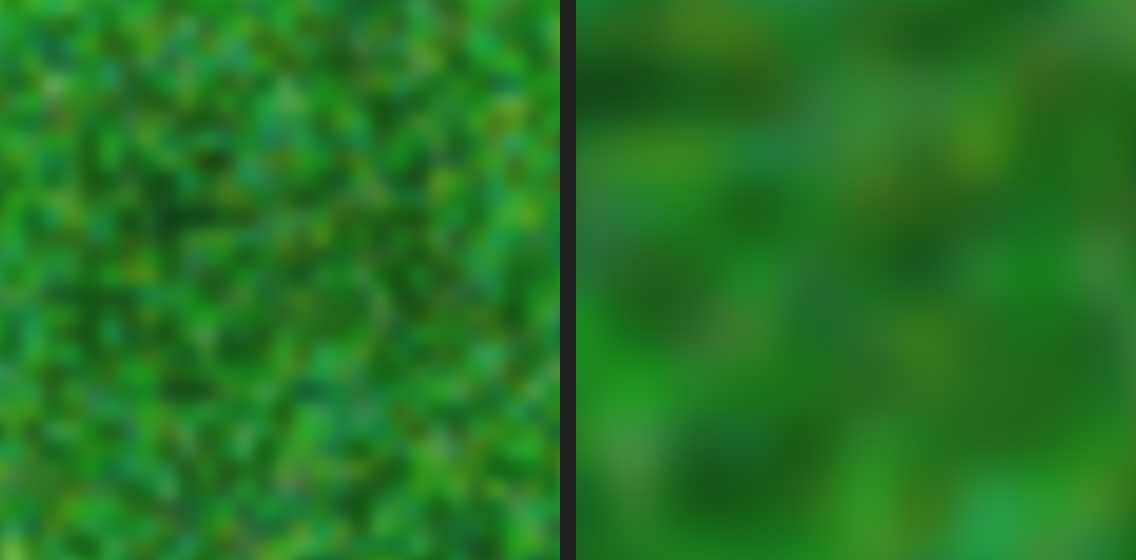
Left, the full canvas; right, a detail of the centre.
This texture is drawn by a WebGL 2 fragment shader. Its source:

```glsl
#version 300 es
precision highp float;

#define GRAIN_CELLS 29.0
#define PATCH_CELLS 10.0
#define MEAN_GREEN 0.48
#define GRAIN_CONTRAST 0.37
#define PATCH_CONTRAST 0.15
#define EDGE_LIFT 0.22
#define TINT_FLOOR 0.18
#define TINT_RANGE 0.51

uniform vec2 u_resolution;
out vec4 fragColor;

// Three independent random values per lattice point
vec3 hash3(vec2 cell) {
    vec3 phase = vec3(dot(cell, vec2(127.1, 311.7)),
                      dot(cell, vec2(269.5, 183.3)),
                      dot(cell, vec2(419.2, 371.9)));
    return fract(sin(phase) * 43758.5453);
}

// Quadratic B-spline weight, support of 1.5 cells
float splineWeight(float offset) {
    float d = abs(offset);
    float tail = max(1.5 - d, 0.0);
    return d < 0.5 ? 0.75 - d * d : 0.5 * tail * tail;
}

// Soft noise: spline-filtered random lattice
vec3 softNoise(vec2 p) {
    vec2 nearest = floor(p + 0.5);
    vec3 sum = vec3(0.0);
    for (int y = -1; y <= 1; y++) {
        for (int x = -1; x <= 1; x++) {
            vec2 cell = nearest + vec2(x, y);
            vec2 offset = p - cell;
            sum += hash3(cell) * splineWeight(offset.x) * splineWeight(offset.y);
        }
    }
    return sum;
}

void main() {
    vec2 uv = gl_FragCoord.xy / u_resolution;
    vec3 grain = softNoise(uv * GRAIN_CELLS + 17.3);
    float patches = softNoise(uv * PATCH_CELLS + 71.6).x;

    // Brightness: grains, broad patches and a darker middle
    vec2 fromCentre = uv - 0.5;
    float green = MEAN_GREEN
        + GRAIN_CONTRAST * (grain.y - 0.5)
        + PATCH_CONTRAST * (patches - 0.5)
        + EDGE_LIFT * (dot(fromCentre, fromCentre) - 1.0 / 6.0);

    // Red and blue drift separately, more weakly where it is dark
    float tintStrength = smoothstep(0.15, 0.5, green);
    vec2 skewed = mix(vec2(0.2), grain.xz * grain.xz, tintStrength);
    vec2 tint = TINT_FLOOR + TINT_RANGE * skewed;
    vec3 color = green * vec3(tint.x, 1.0, tint.y);
    fragColor = vec4(clamp(color, 0.0, 1.0), 1.0);
}
```
